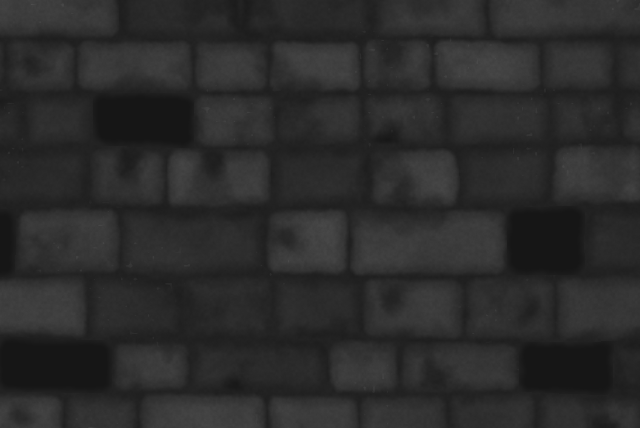
Give the GLSL for this texture, as a Shadertoy shader.

```glsl
// Lengths are in canvas heights
const float ROW_BASE = 0.084;
const float ROW_PITCH = 0.14;
const float ROW_SWING = 0.016;      // slow variation of the course heights
const float ROW_START[8] = float[8](0.148, 0.262, 0.205, 0.035, 0.211, 0.063, 0.010, 0.277);
const float ROW_WIDTH[8] = float[8](0.230, 0.240, 0.225, 0.278, 0.219, 0.201, 0.205, 0.307);
const float WIDTH_JITTER = 0.26;
const float ODD_SHIFT = 0.11;       // alternates wider and narrower stones
const vec2 JOINT = vec2(0.0055, 0.007);  // half widths of the joints
const float CORNER = 0.022;
const float EDGE_SOFT = 0.008;
const float EDGE_WOBBLE = 0.012;
const float GAP_PERIOD = 5.0;
const float PIT_CHANCE = 0.35;
const vec3 MORTAR = vec3(0.13);
const vec3 VOID_DARK = vec3(0.085);
const vec3 STONE_DARK = vec3(0.160);
const vec3 STONE_LIGHT = vec3(0.252);

float hash(vec2 p) {
    vec3 q = fract(p.xyx * 0.1031);
    q += dot(q, q.yzx + 33.33);
    return fract((q.x + q.y) * q.z);
}

float noise(vec2 p) {
    vec2 i = floor(p), f = fract(p);
    f = f * f * (3.0 - 2.0 * f);
    return mix(mix(hash(i), hash(i + vec2(1, 0)), f.x),
               mix(hash(i + vec2(0, 1)), hash(i + vec2(1, 1)), f.x), f.y);
}

float fbm(vec2 p) {
    float sum = 0.0, amp = 0.5;
    for (int i = 0; i < 4; i++) {
        sum += amp * noise(p);
        p = p * 2.03 + 17.0;
        amp *= 0.5;
    }
    return sum / 0.9375;
}

// Upper edge of a course
float rowEdge(float row) {
    return ROW_BASE + ROW_PITCH * row - ROW_SWING * cos((row - 1.2) * 1.31);
}

// Right edge of a stone
float stoneEdge(float col, int row) {
    float jitter = WIDTH_JITTER * (hash(vec2(col + 20.0, float(row) * 7.0 + 3.0)) - 0.5);
    jitter = jitter * step(0.5, col) - ODD_SHIFT * mod(col, 2.0);
    return ROW_START[row] + ROW_WIDTH[row] * (col + jitter);
}

float roundBox(vec2 p, vec2 halfSize, float radius) {
    vec2 q = abs(p) - halfSize + radius;
    return length(max(q, 0.0)) + min(max(q.x, q.y), 0.0) - radius;
}

// Missing stones lie on alternate courses
bool isGap(float col, float row) {
    return mod(row, 2.0) == 1.0 && row < 7.0 && col < 7.0
        && mod(col - max(row - 3.0, 0.0), GAP_PERIOD) == 0.0;
}

vec3 stoneColor(vec2 p, vec2 center, vec2 halfSize, vec2 id, float d) {
    float tone = hash(id + 41.0);
    vec3 color = mix(STONE_DARK, STONE_LIGHT, tone);

    // Cloudy weathering and dim borders
    color *= 0.84 + 0.32 * fbm(p * 8.0 + id * 5.0);
    color *= 1.0 - 0.2 * smoothstep(0.5, 0.8, fbm(p * 10.0 + 60.0));
    color *= mix(0.8, 1.0, smoothstep(0.0, 0.035, -d));

    // A soft dark pit on some stones
    vec2 spot = vec2(hash(id + 73.0), hash(id + 91.0)) - 0.5;
    float pit = length(p - center - spot * halfSize * 1.5);
    pit += 0.05 * (fbm(p * 24.0) - 0.5);
    float hasPit = step(hash(id + 127.0), PIT_CHANCE);
    return color * (1.0 - 0.36 * hasPit * smoothstep(0.055, 0.0, pit));
}

void mainImage(out vec4 fragColor, in vec2 fragCoord) {
    vec2 p = fragCoord / iResolution.y;
    float soft = max(EDGE_SOFT, 1.0 / iResolution.y);

    // Slightly uneven bedding
    vec2 w = p + 0.014 * (vec2(noise(p * 7.0 + 5.0), noise(p * 5.0 + 31.0)) - 0.5);

    // Course and stone holding this point
    float row = floor((w.y - ROW_BASE) / ROW_PITCH) + 1.0;
    row += step(rowEdge(row), w.y) - step(w.y, rowEdge(row - 1.0));
    row = clamp(row, 0.0, 7.0);
    int r = int(row);
    float col = floor((w.x - ROW_START[r]) / ROW_WIDTH[r]) + 1.0;
    col += step(stoneEdge(col, r), w.x) - step(w.x, stoneEdge(col - 1.0, r));

    vec2 low = vec2(stoneEdge(col - 1.0, r), rowEdge(row - 1.0));
    vec2 high = vec2(stoneEdge(col, r), rowEdge(row));
    vec2 center = 0.5 * (low + high);
    vec2 halfSize = 0.5 * (high - low) - JOINT;
    float d = roundBox(w - center, halfSize, CORNER);
    d += EDGE_WOBBLE * (fbm(p * 30.0) - 0.5);

    // Mortar, then stone or hollow
    vec3 color = MORTAR * (0.88 + 0.24 * fbm(p * 22.0));
    vec2 id = vec2(col + 20.0, row + 3.0);
    if (isGap(col, row)) {
        color = mix(color, VOID_DARK, smoothstep(0.014, -0.012, d));
    } else {
        vec3 stone = stoneColor(w, center, halfSize, id, d);
        color = mix(color, stone, smoothstep(soft, -soft, d));
        // Fine grain and sparse pale chips
        color *= 1.0 + 0.15 * (fbm(p * 150.0) - 0.5);
        color += 0.04 * smoothstep(0.88, 0.97, noise(p * 95.0))
               * smoothstep(0.6, 0.75, noise(p * 8.0 + 9.0));
    }
    fragColor = vec4(color, 1.0);
}
```
